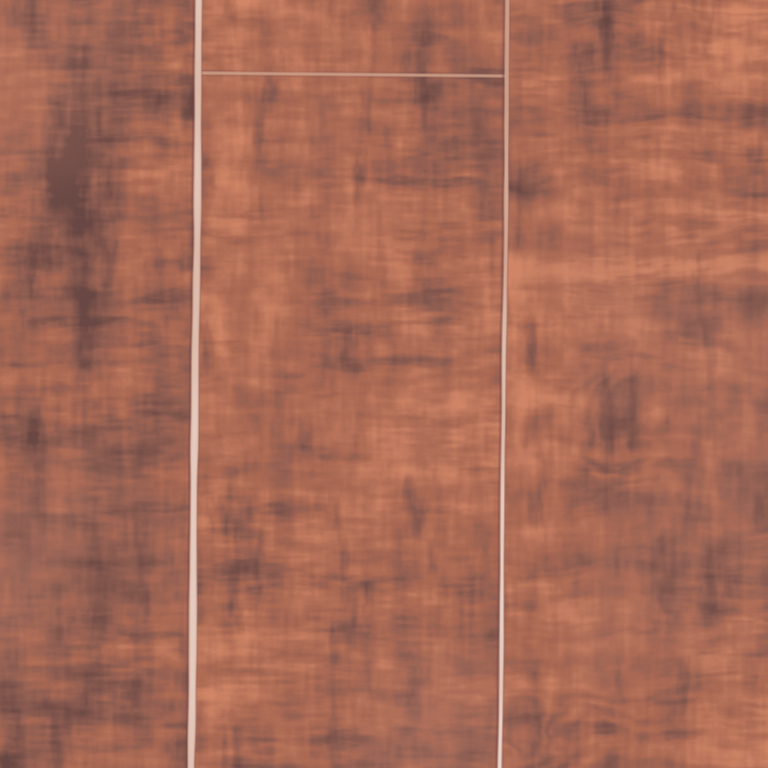
Give the GLSL for this texture, as a WebGL 1 fragment shader.

```glsl
precision highp float;
// Reddish brown wood planks running upward, split by thin pale joints.
// Each plank layers stretched value noise: saw marks across, fibres along, soft
// stains, curly figure and a knot; the joints are distance bands on top.
uniform vec2 u_resolution;

// Layout, in canvas units
const float PLANK_WIDTH = 0.402;
const float PLANK_LENGTH = 2.2;
const float FIRST_JOINT = 0.249;
const float END_JOINT = 0.905;
const float LEAN = 0.0104;         // sideways drift of the joints over the height
const float END_SLOPE = 0.010;
const float WIDE_JOINT = 0.0048;   // half widths
const float NARROW_JOINT = 0.0028;
const float END_HALF = 0.0020;
const float SOFTNESS = 0.0017;

// Wood
const vec3 DARK_WOOD = vec3(0.41, 0.28, 0.265);
const vec3 DUSTY_WOOD = vec3(0.57, 0.37, 0.32);
const vec3 MID_WOOD = vec3(0.66, 0.405, 0.322);
const vec3 LIGHT_WOOD = vec3(0.82, 0.525, 0.40);
const vec3 HAZE = vec3(0.69, 0.46, 0.39);
const vec2 KNOT = vec2(0.095, 0.615);
const float STRIPE_CENTER = 0.683; // bright stripes on the figured plank
const float STRIPE_PITCH = 0.075;

// Joints
const vec3 JOINT_PALE = vec3(0.91, 0.82, 0.78);
const vec3 JOINT_TAN = vec3(0.80, 0.62, 0.53);
const vec3 BEVEL = vec3(0.45, 0.27, 0.28);

float hash(vec2 p) {
  vec3 q = fract(vec3(p.xyx) * 0.1031);
  q += dot(q, q.yzx + 33.33);
  return fract((q.x + q.y) * q.z);
}

float noise(vec2 p) {
  vec2 cell = floor(p);
  vec2 f = fract(p);
  f = f * f * (3.0 - 2.0 * f);
  float low = mix(hash(cell), hash(cell + vec2(1.0, 0.0)), f.x);
  float high = mix(hash(cell + vec2(0.0, 1.0)), hash(cell + 1.0), f.x);
  return mix(low, high, f.y);
}

float fbm(vec2 p) {
  float sum = 0.0;
  float amp = 0.533;
  for (int i = 0; i < 4; i++) {
    sum += amp * noise(p);
    p = p * 2.03 + 17.3;
    amp *= 0.5;
  }
  return sum;
}

// Brightness of the wood: 0 is dark, about 0.5 is the base tone
float woodTone(vec2 p, float plank) {
  float left = step(plank, -0.5);
  float right = step(0.5, plank);
  vec2 q = p + vec2(plank * 7.31 + 40.0, plank * 3.77 + 20.0);

  // Uneven saw marks, bent more strongly on the figured plank
  float bend = fbm(q * vec2(7.0, 9.0)) - 0.5;
  vec2 g = q + vec2(0.0, bend * mix(0.006, 0.035, right));
  float bands = fbm(g * vec2(3.5, 24.0)) - 0.5;
  float saw = fbm(g * vec2(13.0, 62.0)) - 0.5;
  float fine = noise(g * vec2(34.0, 190.0)) - 0.5;
  float patchy = smoothstep(0.25, 0.75, noise(q * vec2(5.0, 6.0)));

  // Fibres along the plank cross the saw marks like a weave
  float fibre = fbm(q * vec2(38.0, 5.0) + 3.0) - 0.5;
  float thread = noise(q * vec2(150.0, 26.0)) - 0.5;
  float cloud = fbm(q * vec2(7.0, 4.5)) - 0.5;
  float mottle = fbm(q * vec2(42.0, 44.0)) - 0.5;

  float tone = 0.57 - 0.13 * left - 0.02 * right;
  tone += bands * mix(0.34, 0.62, right) + saw * mix(0.26, 0.52, patchy);
  tone += fine * mix(0.08, 0.19, patchy);
  tone += fibre * 0.44 + thread * 0.13 + cloud * 0.46 + mottle * 0.36;

  // Faint stains: short ones across, broken ones along
  float across = fbm(g * vec2(9.0, 42.0) + 5.0);
  float along = fbm(q * vec2(30.0, 9.0) + 11.0);
  tone -= 0.24 * smoothstep(0.58, 0.85, across);
  tone -= 0.30 * smoothstep(0.60, 0.88, along);

  // Curly figure: contour lines of a smooth field, and a few bright stripes
  float field = noise(q * vec2(9.0, 11.0) + bend * 2.0);
  float curl = sin(field * 30.0 + bend * 9.0);
  float figured = smoothstep(0.45, 0.75, noise(q * vec2(4.0, 5.0) + 9.0));
  tone += right * figured * curl * 0.09;
  float s = p.y - STRIPE_CENTER + bend * 0.015;
  float stripe = -cos(6.2832 * s / STRIPE_PITCH) * exp(-s * s * 330.0);
  tone += right * stripe * 0.20;

  // Knot with a stained heart line above and below it
  vec2 k = (p - KNOT + vec2(bend, cloud) * 0.09) * vec2(20.0, 26.0);
  float heart = exp(-pow((p.x - KNOT.x + 0.02 + bend * 0.08) * 17.0, 2.0));
  tone -= left * (0.32 * exp(-dot(k, k)) + 0.30 * heart * smoothstep(0.35, 0.7, along));
  return tone;
}

vec3 woodColor(vec2 p, float plank) {
  float tone = woodTone(p, plank);
  vec3 color = mix(DARK_WOOD, DUSTY_WOOD, clamp(0.2 + tone * 2.4, 0.0, 1.0));
  color = mix(color, MID_WOOD, smoothstep(0.28, 0.56, tone));
  color = mix(color, LIGHT_WOOD, smoothstep(0.46, 1.02, tone));
  float haze = smoothstep(0.40, 0.75, fbm(p * 3.5 + 61.0)) * (1.0 - 0.4 * p.y);
  return mix(color, HAZE, 0.35 * haze);
}

float band(float d, float halfWidth) {
  return 1.0 - smoothstep(halfWidth - SOFTNESS, halfWidth + SOFTNESS, d);
}

void main() {
  vec2 p = gl_FragCoord.xy / u_resolution;
  float wobble = (noise(vec2(p.y * 13.0, 3.0)) - 0.5) * 0.0016;
  float lane = (p.x - LEAN * p.y - FIRST_JOINT + wobble) / PLANK_WIDTH;
  float plank = floor(lane);
  vec3 color = woodColor(p, plank);

  // Short end joint, staggered by half a length on every other plank
  float endY = p.y - END_JOINT + END_SLOPE * (p.x - 0.26);
  float turn = endY / PLANK_LENGTH + 0.5 * mod(plank, 2.0);
  float endD = abs(fract(turn + 0.5) - 0.5) * PLANK_LENGTH;
  color = mix(color, BEVEL, 0.25 * band(endD, END_HALF * 2.0));
  color = mix(color, JOINT_TAN, 0.9 * band(endD, END_HALF));

  // Long joints: alternately wide and narrow, worn to tan in places
  float joint = floor(lane + 0.5);
  float offset = (lane - joint) * PLANK_WIDTH;
  float narrow = mod(joint, 2.0);
  float halfWidth = mix(WIDE_JOINT, NARROW_JOINT, narrow);
  halfWidth *= 0.88 + 0.24 * noise(vec2(p.y * 19.0, joint + 8.0));
  float wear = noise(vec2(p.y * 9.0, joint * 5.0 + 30.0));
  float worn = clamp(0.1 + 0.4 * wear + narrow * (p.y - 0.3), 0.0, 1.0);
  vec3 filler = mix(JOINT_PALE, JOINT_TAN, worn);
  filler = mix(filler, JOINT_TAN, 0.5 * smoothstep(0.3, 1.0, abs(offset) / halfWidth));
  color = mix(color, BEVEL, 0.45 * band(abs(offset + 0.001), halfWidth + 0.0020));
  color = mix(color, filler, band(abs(offset), halfWidth));

  gl_FragColor = vec4(color, 1.0);
}
```
